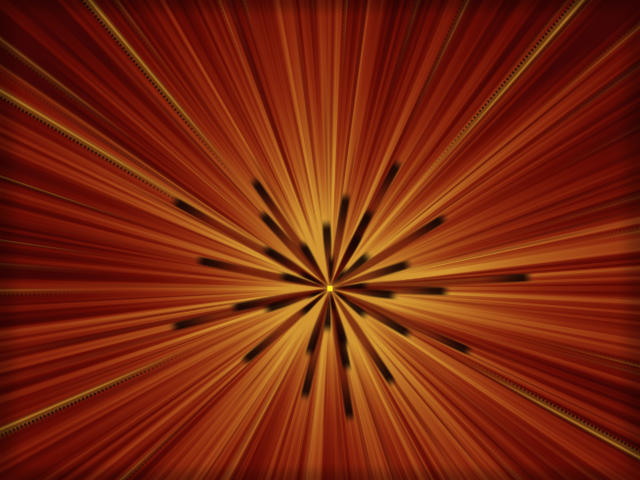
Write a Shadertoy shader that draws this background.

```glsl
// Fiery starburst: gold core, red radial rays, dark spikes and beaded gold streaks.
const vec2  CENTER = vec2(0.5156, 0.399);   // as a fraction of the canvas
const vec3  SHADOW = vec3(0.25, 0.02, 0.015);
const vec3  DEEP   = vec3(0.40, 0.045, 0.015);
const vec3  EMBER  = vec3(0.55, 0.15, 0.05);
const vec3  AMBER  = vec3(0.68, 0.34, 0.11);
const vec3  GOLD   = vec3(0.82, 0.58, 0.19);
const vec3  OLIVE  = vec3(0.42, 0.25, 0.06);
const vec3  SOOT   = vec3(0.07, 0.015, 0.01);
const vec3  SPARK  = vec3(1.0, 0.93, 0.15);
const float CORE_HEAT = 5.2;
const float HEAT_FALLOFF = 2.4;
const float RAY_CONTRAST = 1.0;
const float UPPER_SHADE = 0.5;              // extra darkness in the upper corners
const int   TRAILS = 76;
const int   SPIKES = 40;
const float SPIKE_WIDTH = 0.0082;
const int   STREAKS = 50;
const int   MAIN_STREAKS = 5;
const float MAIN_ANGLES[MAIN_STREAKS] = float[](0.855, 2.27, 2.605, 3.55, -0.495);
const float BEAD_PITCH = 0.0088;
const float GOLDEN_ANGLE = 2.39996;
const float TAU = 6.2831853;

float hash(float n) {
    n = fract(n * 0.1031);
    n *= n + 33.33;
    n *= n + n;
    return fract(n);
}

// Signed noise around the circle, faded where its cells become too fine.
float rayNoise(float turn, float count, float seed, float radius) {
    float x = turn * count;
    float cell = floor(x);
    float a = hash(mod(cell, count) + seed);
    float b = hash(mod(cell + 1.0, count) + seed);
    float visible = smoothstep(0.8, 3.0, radius * TAU / count * iResolution.y);
    return (mix(a, b, smoothstep(0.25, 0.75, fract(x))) - 0.5) * visible;
}

vec3 firePalette(float heat) {
    vec3 color = mix(SHADOW, DEEP, clamp(heat, 0.0, 1.0));
    color = mix(color, EMBER, clamp(heat - 1.0, 0.0, 1.0));
    color = mix(color, AMBER, clamp(heat - 2.0, 0.0, 1.0));
    return mix(color, GOLD, clamp(heat - 3.0, 0.0, 1.0));
}

// Coordinates along and across a ray leaving the center.
vec2 rayFrame(vec2 p, float angle) {
    vec2 dir = vec2(cos(angle), sin(angle));
    return vec2(dot(p, dir), dir.x * p.y - dir.y * p.x);
}

float band(float offset, float halfWidth, float soft) {
    return 1.0 - smoothstep(halfWidth - soft, halfWidth + soft, abs(offset));
}

// Olive band with a bright rim and a beaded dark rim, widening outward.
vec3 addStreak(vec3 color, vec2 ray, float start, float width, float strength, float soft) {
    float shown = strength * smoothstep(start, start + 0.3, ray.x);
    width *= 0.4 + max(ray.x, 0.0);
    float bead = smoothstep(0.3, 0.7, abs(fract(ray.x / BEAD_PITCH) * 2.0 - 1.0));
    color = mix(color, OLIVE, 0.85 * shown * band(ray.y, width, width * 0.5));
    color = mix(color, SOOT, 0.8 * shown * bead * band(ray.y - width, width * 0.35, soft));
    return mix(color, GOLD, 0.65 * shown * band(ray.y + width * 0.4, width * 0.28, soft));
}

void mainImage(out vec4 fragColor, in vec2 fragCoord) {
    vec2 uv = fragCoord / iResolution.xy;
    vec2 p = (fragCoord - CENTER * iResolution.xy) / iResolution.y;
    float soft = 1.0 / iResolution.y;
    float radius = length(p);
    float turn = atan(p.y, p.x + 1e-6) / TAU + 0.5;

    // Radial heat broken up by rays of several widths
    float rays = 0.55 * rayNoise(turn, 46.0, 11.0, radius)
               + 1.1 * rayNoise(turn, 130.0, 207.0, radius)
               + 1.1 * rayNoise(turn, 290.0, 523.0, radius)
               + 0.9 * rayNoise(turn, 560.0, 941.0, radius);
    float heat = CORE_HEAT * exp(-HEAT_FALLOFF * radius) + RAY_CONTRAST * rays;
    heat -= UPPER_SHADE * smoothstep(0.5, 0.85, radius) * smoothstep(0.1, 0.5, p.y);
    vec3 color = firePalette(heat);

    // Long maroon trails that dissolve outward
    for (int i = 0; i < TRAILS; i++) {
        float n = float(i);
        float angle = (n + hash(n + 401.0)) * TAU / float(TRAILS);
        float reach = mix(0.3, 1.0, hash(n + 503.0));
        vec2 ray = rayFrame(p, angle);
        float width = 0.001 + 0.012 * hash(n + 607.0) * clamp(ray.x, 0.0, 0.6);
        float cover = band(ray.y, width, soft) * smoothstep(0.06, 0.3, ray.x);
        cover *= 1.0 - smoothstep(reach * 0.55, reach, ray.x);
        vec3 maroon = mix(DEEP, SHADOW, smoothstep(0.2, 0.6, ray.x));
        color = mix(color, maroon, cover * mix(0.3, 0.8, hash(n + 709.0)));
    }

    // Faint streaks all around, then the strong ones
    for (int i = 0; i < STREAKS; i++) {
        float n = float(i);
        float angle = (n + hash(n + 31.0)) * TAU / float(STREAKS);
        float start = mix(0.28, 0.5, hash(n + 77.0));
        float width = mix(0.002, 0.007, hash(n + 113.0));
        color = addStreak(color, rayFrame(p, angle), start, width, 0.55 * hash(n + 159.0), soft);
    }
    for (int i = 0; i < MAIN_STREAKS; i++)
        color = addStreak(color, rayFrame(p, MAIN_ANGLES[i]), 0.25, 0.0075, 0.9, soft);

    // Spikes, long to short and longer sideways: maroon shafts with sooty tips
    for (int i = 0; i < SPIKES; i++) {
        float n = float(i);
        float angle = n * GOLDEN_ANGLE + 0.4 * hash(n + 19.0);
        float reach = mix(0.36, 0.03, pow(n / float(SPIKES), 0.7));
        reach *= mix(0.8, 1.15, abs(cos(angle)));
        vec2 ray = rayFrame(p, angle);
        float width = SPIKE_WIDTH * mix(0.25, 1.0, smoothstep(0.0, 0.11, ray.x));
        float cover = band(ray.y, width, soft + width * 0.15) * smoothstep(0.0, 0.03, ray.x);
        cover *= 1.0 - smoothstep(reach - 0.013, reach + 0.013, ray.x);
        float tip = smoothstep(reach - 0.11, reach - 0.01, ray.x);
        color = mix(color, mix(DEEP * 0.9, SOOT, tip), cover * mix(0.7, 0.9, tip));
    }

    // Darkened rim and the square spark at the core
    vec2 rim = min(uv, 1.0 - uv);
    color *= mix(0.75, 1.0, smoothstep(0.0, 0.04, min(rim.x, rim.y)));
    float square = max(abs(p.x), abs(p.y));
    color = mix(color, SPARK, band(square, 0.0055, soft));
    fragColor = vec4(color, 1.0);
}
```
